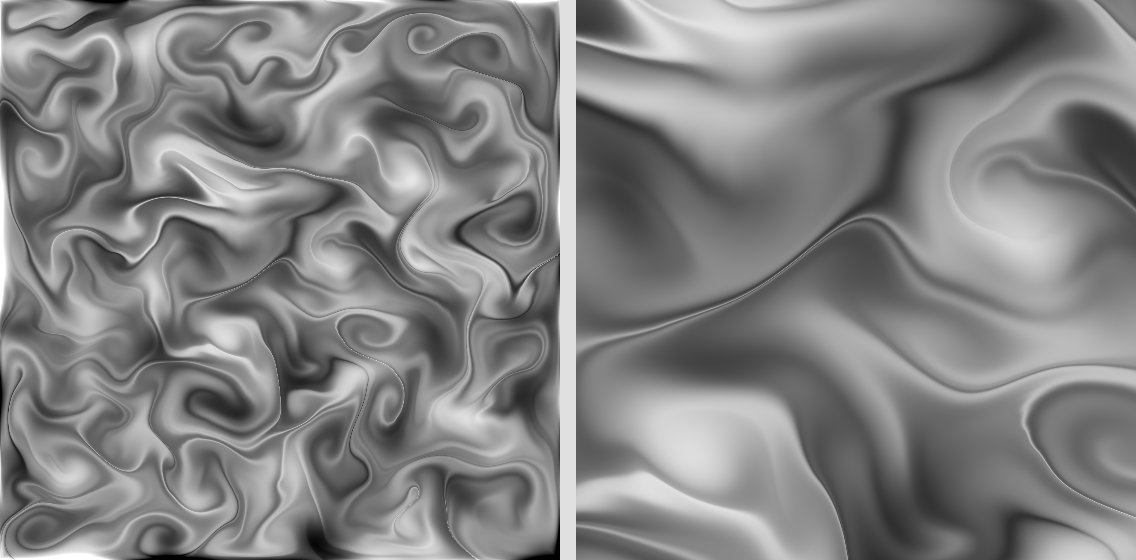
Left, the full canvas; right, a detail of the centre.
Reproduce this texture procedurally as a WebGL 1 fragment shader.

```glsl
precision highp float;
// Grey vorticity field of two-dimensional turbulence in a closed square box.
// Each point is traced back through a slowly changing swirl flow, and smooth
// noise is read where it started: this gives filaments, with cores added on top.

uniform vec2 u_resolution;

const int   STEPS         = 11;     // backward tracing steps
const float TRACE_TIME    = 1.15;   // how long the flow has stirred
const float SPIN          = 1.1;    // how fast the flow pattern changes
const float LARGE_FREQ    = 4.2;    // cells per canvas, broad currents
const float LARGE_SPEED   = 0.55;
const float EDDY_FREQ     = 9.3;    // cells per canvas, single eddies
const float EDDY_SPEED    = 1.0;
const float DYE_FREQ      = 8.0;    // noise drawn out into filaments
const float FINE_FREQ     = 14.0;
const float FINE_SHARE    = 0.45;
const float MEAN_GREY     = 0.502;
const float FILAMENT_GAIN = 0.50;
const float CORE_GAIN     = 1.15;
const float WALL_GAIN     = 2.2;
const float WALL_FREQ     = 6.5;
const float WALL_WIDTH    = 0.004;
const float TAU           = 6.2831853;

// Turns the eddy lattice away from the canvas axes.
const mat2 EDDY_TURN = mat2(0.83, 0.56, -0.56, 0.83);

float hash(vec2 cell) {
  vec3 h = fract(vec3(cell.xyx) * vec3(0.1031, 0.1030, 0.0973));
  h += dot(h, h.yzx + 33.33);
  return fract((h.x + h.y) * h.z);
}

vec2 latticeSlope(vec2 cell, float turn) {
  float angle = TAU * hash(cell) + turn;
  return vec2(cos(angle), sin(angle));
}

// Gradient noise: value in x, derivative in yz.
vec3 slopeNoise(vec2 p, float turn) {
  vec2 cell = floor(p);
  vec2 f = p - cell;
  vec2 u = f * f * f * (f * (f * 6.0 - 15.0) + 10.0);
  vec2 du = 30.0 * f * f * (f - 1.0) * (f - 1.0);
  vec2 ga = latticeSlope(cell, turn);
  vec2 gb = latticeSlope(cell + vec2(1.0, 0.0), turn);
  vec2 gc = latticeSlope(cell + vec2(0.0, 1.0), turn);
  vec2 gd = latticeSlope(cell + vec2(1.0, 1.0), turn);
  float a = dot(ga, f);
  float b = dot(gb, f - vec2(1.0, 0.0));
  float c = dot(gc, f - vec2(0.0, 1.0));
  float d = dot(gd, f - vec2(1.0, 1.0));
  float value = mix(mix(a, b, u.x), mix(c, d, u.x), u.y);
  vec2 slope = mix(mix(ga, gb, u.x), mix(gc, gd, u.x), u.y)
             + du * vec2(mix(b - a, d - c, u.y), mix(c - a, d - b, u.x));
  return vec3(value, slope);
}

vec3 eddyNoise(vec2 p, float time) {
  return slopeNoise(EDDY_TURN * p * EDDY_FREQ + 41.3, SPIN * time);
}

// Divergence-free velocity from a stream function that vanishes at the walls.
vec2 velocity(vec2 p, float time) {
  vec3 large = slopeNoise(p * LARGE_FREQ + 17.6, SPIN * 0.5 * time);
  vec3 eddy = eddyNoise(p, time);
  float stream = LARGE_SPEED * large.x / (LARGE_FREQ * LARGE_FREQ)
               + EDDY_SPEED * eddy.x / (EDDY_FREQ * EDDY_FREQ);
  vec2 slope = LARGE_SPEED * large.yz / LARGE_FREQ
             + EDDY_SPEED * (eddy.yz * EDDY_TURN) / EDDY_FREQ;

  vec2 q = clamp(2.0 * p - 1.0, -1.0, 1.0);
  vec2 q2 = q * q;
  vec2 q4 = q2 * q2;
  vec2 q8 = q4 * q4;
  vec2 inside = 1.0 - q8 * q8;
  vec2 fall = -32.0 * q8 * q4 * q2 * q;
  slope = slope * inside.x * inside.y + stream * fall * inside.yx;
  return vec2(slope.y, -slope.x);
}

// Midpoint integration back to where the fluid came from.
vec2 traceBack(vec2 p) {
  float dt = TRACE_TIME / float(STEPS);
  for (int i = 0; i < STEPS; i++) {
    float time = float(i) * dt;
    vec2 halfway = p - 0.5 * dt * velocity(p, time);
    p -= dt * velocity(halfway, time + 0.5 * dt);
  }
  return p;
}

// Thin light and dark layers that cling to the walls.
float wallLayer(vec2 p) {
  vec2 gap = min(p, 1.0 - p);
  float strength = slopeNoise(p * WALL_FREQ + 73.4, 0.0).x;
  float width = WALL_WIDTH * (1.0 + 4.0 * strength * strength);
  return strength * exp(-min(gap.x, gap.y) / width);
}

void main() {
  vec2 p = gl_FragCoord.xy / u_resolution;
  vec2 origin = traceBack(p);

  float filaments = slopeNoise(origin * DYE_FREQ + 5.7, 0.0).x
                  + FINE_SHARE * slopeNoise(origin * FINE_FREQ + 29.1, 0.0).x;
  float eddy = eddyNoise(p, 0.0).x;
  float core = eddy * abs(eddy);
  float calm = 1.0 - 0.6 * smoothstep(0.25, 0.55, abs(eddy));

  float grey = MEAN_GREY + FILAMENT_GAIN * calm * filaments
             + CORE_GAIN * core + WALL_GAIN * wallLayer(p);
  gl_FragColor = vec4(vec3(clamp(grey, 0.0, 1.0)), 1.0);
}
```
